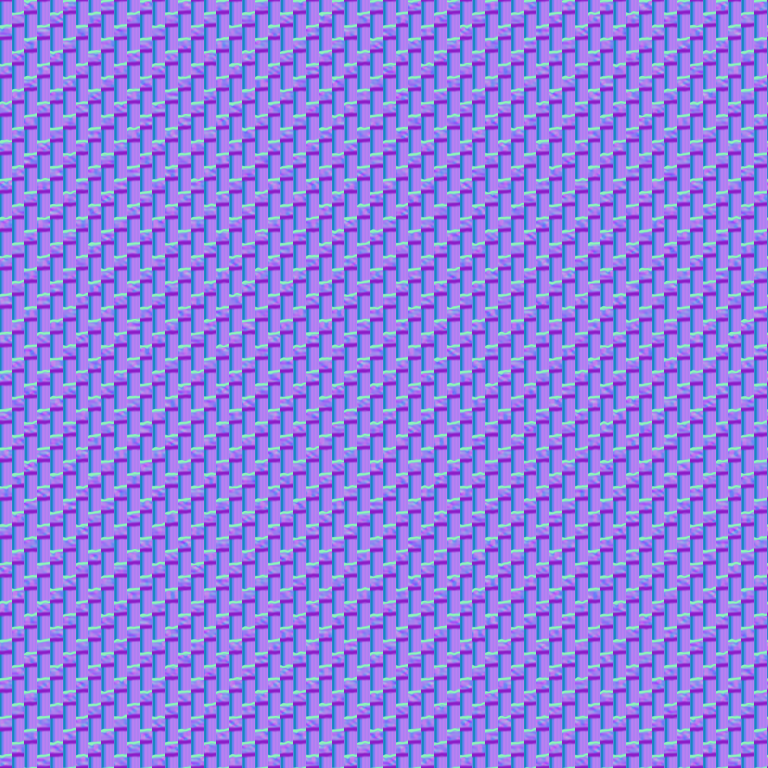
Write a three.js fragment shader that draws this texture map.

```glsl
varying vec2 vUv;

const float THREADS = 60.0;      // threads across and down
const float TWILL_STEP = 3.0;    // one weft crossing, then two warp cells
const float FLANK_OVERHANG = 0.09;

const vec3 LAVENDER = vec3(0.70, 0.50, 0.95);
const vec3 ROSE = vec3(0.76, 0.50, 0.93);
const vec3 BLUE = vec3(0.42, 0.51, 0.96);
const vec3 TEAL = vec3(0.09, 0.53, 0.74);
const vec3 VIOLET = vec3(0.55, 0.11, 0.78);
const vec3 AQUA = vec3(0.51, 0.78, 0.85);
const vec3 MINT = vec3(0.56, 0.97, 0.71);

float hash(vec2 p) {
  vec3 q = fract(vec3(p.xyx) * 0.1031);
  q += dot(q, q.yzx + 33.33);
  return fract((q.x + q.y) * q.z);
}

// Value noise that wraps after a whole number of lattice cells
float wrapNoise(vec2 uv, vec2 period) {
  vec2 p = uv * period;
  vec2 i = floor(p);
  vec2 f = fract(p);
  f = f * f * (3.0 - 2.0 * f);
  vec2 a = mod(i, period);
  vec2 b = mod(i + 1.0, period);
  float low = mix(hash(a), hash(vec2(b.x, a.y)), f.x);
  float high = mix(hash(vec2(a.x, b.y)), hash(b), f.x);
  return mix(low, high, f.y);
}

// Slope of the noise relief, free of broad drift
vec2 reliefSlope(vec2 uv, vec2 period) {
  vec2 reach = 0.35 / period;
  float dx = wrapNoise(uv + vec2(reach.x, 0.0), period)
           - wrapNoise(uv - vec2(reach.x, 0.0), period);
  float dy = wrapNoise(uv + vec2(0.0, reach.y), period)
           - wrapNoise(uv - vec2(0.0, reach.y), period);
  return vec2(dx, dy);
}

// Soft-edged band between two positions
float band(float x, float start, float end, float soft) {
  return smoothstep(start - soft, start + soft, x)
       * (1.0 - smoothstep(end - soft, end + soft, x));
}

// Signed distance to a position on a repeating axis
float wrapDistance(float x, float center, float period) {
  return mod(x - center + 0.5 * period, period) - 0.5 * period;
}

// Smooth warp: steep left flank, long gentle right flank, even fibres
vec3 warpColor(float across) {
  float fibre = cos(across * 25.1327);
  vec3 color = LAVENDER + vec3(0.035, 0.0, 0.0) * fibre;
  color = mix(color, BLUE, band(across, 0.0, 0.36, 0.06));
  return mix(color, TEAL, band(across, 0.03, 0.21, 0.07));
}

// Rough weft: small dents tilt the surface both ways
vec3 weftColor(vec2 slope) {
  float lean = clamp(0.62 + 1.3 * slope.x, 0.0, 1.0);
  return mix(BLUE, ROSE, lean) + vec3(0.0, 0.28, -0.05) * slope.y;
}

void main() {
  vec2 p = vUv * THREADS + vec2(FLANK_OVERHANG, 0.0);
  float column = floor(p.x);
  float across = fract(p.x);

  // Each column is shifted up by one thread, giving the diagonal
  float along = mod(p.y - column, TWILL_STEP);
  vec2 slope = reliefSlope(vUv, vec2(180.0, 240.0));

  // Weft crossing set between two warp cells
  float weft = band(along, 0.0, 1.0, 0.05);
  vec3 color = mix(warpColor(across), weftColor(slope), weft);

  // Lit upper lip and shaded lower lip, slightly slanted and frayed
  float fray = 0.12 * (across - 0.5) + 0.1 * slope.x;
  float lower = wrapDistance(along, 0.0, TWILL_STEP) - 0.4 * fray;
  float upper = wrapDistance(along, 1.0, TWILL_STEP) - fray;
  color = mix(color, VIOLET, band(lower, -0.12, 0.17, 0.12));
  color = mix(color, AQUA, band(upper, -0.18, 0.07, 0.08));
  color = mix(color, MINT, band(upper, -0.11, 0.03, 0.06));

  gl_FragColor = vec4(color, 1.0);
}
```
